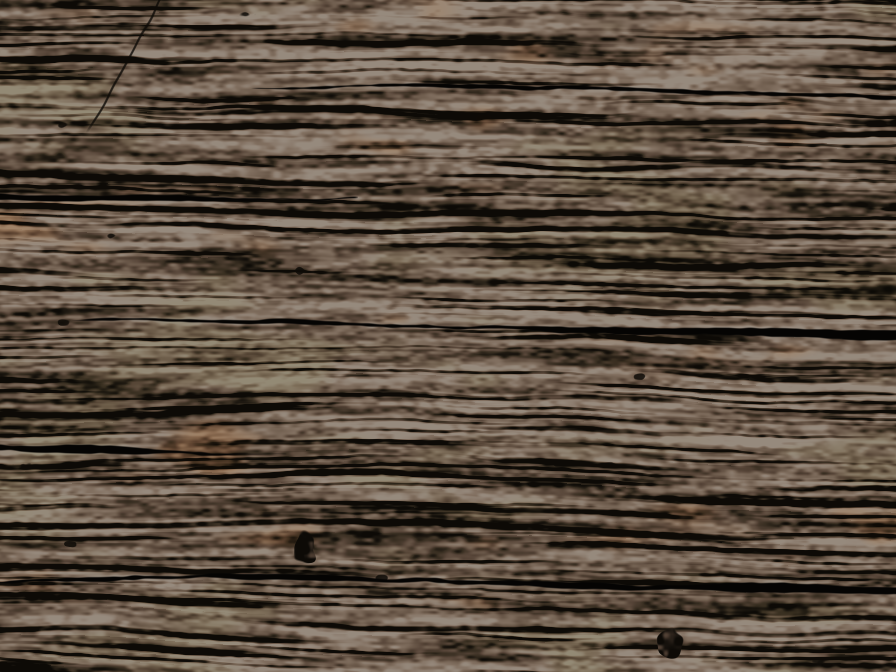
Give the GLSL for this texture, as a WebGL 1 fragment shader.

```glsl
precision highp float;
// Weathered, horizontally grained timber with long cracks, pits and small knots.

uniform vec2 u_resolution;

// Wood tones, dark to pale
const vec3 PITCH = vec3(0.05, 0.04, 0.025);
const vec3 UMBER = vec3(0.22, 0.18, 0.13);
const vec3 BROWN = vec3(0.34, 0.27, 0.22);
const vec3 TAUPE = vec3(0.43, 0.36, 0.30);
const vec3 ASH   = vec3(0.51, 0.44, 0.38);
const vec3 PALE  = vec3(0.59, 0.54, 0.49);
const vec3 VOID  = vec3(0.02, 0.017, 0.013);
const vec3 RUST  = vec3(1.07, 0.96, 0.84);
const vec3 MOSS  = vec3(0.98, 1.0, 0.94);

// Cells per canvas height, along and across the grain
const vec2 FIBRE = vec2(3.5, 80.0);
const vec2 FINE  = vec2(10.0, 160.0);
const vec2 GRIT  = vec2(80.0, 200.0);
const vec2 FURROW = vec2(2.4, 42.0);
const vec2 CREASE = vec2(4.0, 76.0);
const vec2 BAND  = vec2(1.3, 15.0);
const vec2 PATCH = vec2(4.0, 11.0);

const float CRACK_WIDTH = 0.0068;
const float BRIGHTNESS = 0.28;
const float CONTRAST = 1.95;

float hash(vec2 p) {
  vec3 q = fract(p.xyx * 0.1031);
  q += dot(q, q.yzx + 33.33);
  return fract((q.x + q.y) * q.z);
}

// Smooth value noise from -1 to 1
float noise(vec2 p) {
  vec2 cell = floor(p);
  vec2 f = fract(p);
  f = f * f * (3.0 - 2.0 * f);
  float low = mix(hash(cell), hash(cell + vec2(1.0, 0.0)), f.x);
  float high = mix(hash(cell + vec2(0.0, 1.0)), hash(cell + 1.0), f.x);
  return 2.0 * mix(low, high, f.y) - 1.0;
}

// One row of noise, slid by a random amount so that rows do not line up
float strand(float x, float row) {
  x += 23.0 * hash(vec2(row, 11.0));
  float f = fract(x);
  return mix(hash(vec2(floor(x), row)), hash(vec2(floor(x) + 1.0, row)), f * f * (3.0 - 2.0 * f));
}

float strands(vec2 p) {
  float row = floor(p.y);
  float f = smoothstep(0.0, 1.0, p.y - row);
  return 2.0 * mix(strand(p.x, row), strand(p.x, row + 1.0), f) - 1.0;
}

float patches(vec2 p) {
  return 0.6 * noise(p) + 0.4 * noise(p * 2.3 + 17.0) + 0.3 * noise(p * 5.1 + 41.0);
}

// Stops sit at the middle of each tone's share of the area
vec3 woodTone(float t) {
  vec3 c = mix(PITCH, UMBER, clamp((t - 0.05) / 0.14, 0.0, 1.0));
  c = mix(c, BROWN, clamp((t - 0.19) / 0.205, 0.0, 1.0));
  c = mix(c, TAUPE, clamp((t - 0.395) / 0.22, 0.0, 1.0));
  c = mix(c, ASH, clamp((t - 0.615) / 0.195, 0.0, 1.0));
  return mix(c, PALE, clamp((t - 0.81) / 0.14, 0.0, 1.0));
}

// Long thin grooves, one per row, that swell and fade, each with a lit lower lip
float grooves(vec2 p) {
  float row = floor(p.y);
  float depth = smoothstep(0.42, 0.85, strand(p.x, row + 300.0));
  float wander = 0.4 * strand(p.x * 2.0, row + 700.0) + 0.1 * strand(p.x * 11.0, row + 900.0);
  float offset = fract(p.y) - 0.25 - wander;
  float width = 0.12 + 0.13 * depth;
  float groove = 1.0 - smoothstep(0.3 * width, width, abs(offset));
  float lip = 1.0 - smoothstep(0.0, width, abs(offset + 1.7 * width));
  return depth * (groove - 0.25 * lip);
}

// Long tapered cracks, entering by turns from the right and left edge
float cracks(vec2 p, float aspect, float pixel) {
  float cover = 0.0;
  for (int i = 0; i < 5; i++) {
    float k = float(i);
    float fromLeft = mod(k, 2.0);
    float reach = mix(1.12 - 0.1 * k, 0.28 + 0.04 * k, fromLeft) * aspect;
    float inward = mix(aspect - p.x, p.x, fromLeft);
    float taper = sqrt(clamp((reach - inward) / reach, 0.0, 1.0));
    float centre = 0.142 + 0.19 * k - 0.025 * step(3.5, k) - 0.016 * p.x;
    centre += 0.007 * noise(vec2(p.x * 3.0, k * 9.0)) + 0.002 * noise(vec2(p.x * 19.0, k * 4.0));
    float width = CRACK_WIDTH * taper * (0.75 + 0.4 * noise(vec2(p.x * 7.0, k * 3.0 + 50.0)));
    width = width * (1.25 - 0.13 * k) + 0.0008 * noise(vec2(p.x * 60.0, k));
    float edge = 1.0 - smoothstep(-pixel, pixel, abs(p.y - centre) - width);
    cover = max(cover, edge * smoothstep(0.0, 0.12, taper));
  }
  return cover;
}

// Sparse, ragged dark pits, one candidate per cell
float pits(vec2 p) {
  vec2 q = p * vec2(15.0, 24.0);
  vec2 cell = floor(q);
  vec2 centre = 0.3 + 0.4 * vec2(hash(cell + 3.0), hash(cell + 71.0));
  float reach = length((fract(q) - centre) * vec2(0.8, 1.2)) + 0.09 * noise(p * 110.0);
  return step(0.97, hash(cell + 29.0)) * (1.0 - smoothstep(0.06, 0.13, reach));
}

void main() {
  vec2 p = gl_FragCoord.xy / u_resolution.y;
  float aspect = u_resolution.x / u_resolution.y;
  float pixel = 1.0 / u_resolution.y;

  // Grain follows a gentle wander
  vec2 g = p;
  g.y += 0.012 * noise(p * vec2(1.6, 3.0)) + 0.003 * noise(p * vec2(7.0, 12.0)) + 0.015 * p.x;
  g.y += 0.0006 * noise(p * vec2(30.0, 40.0));

  // Layered tone, squashed to an even spread over the palette
  float tone = 1.05 * strands(g * FIBRE) + 0.95 * strands(g * FINE) + 0.7 * strands(g * GRIT);
  tone += 0.3 * patches(g * PATCH) + 0.3 * noise(g * BAND + 31.0);
  tone -= 2.2 * grooves(g * FURROW) + 1.8 * grooves(g * CREASE + 50.0);
  tone += BRIGHTNESS - 0.2 * smoothstep(0.45, 0.0, p.y);
  vec3 color = woodTone(1.0 / (1.0 + exp(-CONTRAST * tone)));

  // Faint rusty and mossy tints
  float tint = patches(p * vec2(3.0, 9.0) + 90.0);
  color *= mix(vec3(1.0), RUST, smoothstep(0.3, 0.75, tint));
  color *= mix(vec3(1.0), MOSS, smoothstep(0.1, 0.6, -tint));

  // Diagonal scratch near the upper left
  float across = abs(p.x - 0.13 - 0.55 * (p.y - 0.8) - 0.003 * noise(p * 25.0));
  color = mix(color, PITCH, 0.8 * smoothstep(0.8, 0.82, p.y) * (1.0 - smoothstep(0.0005, 0.003, across)));

  // Pits and open cracks
  color = mix(color, PITCH, 0.85 * pits(p));
  color = mix(color, VOID, cracks(p, aspect, pixel));

  // Rough knots standing on the surface
  for (int i = 0; i < 2; i++) {
    float k = float(i);
    vec2 d = p - vec2((0.34 + 0.41 * k) * aspect, 0.185 - 0.145 * k);
    float lump = length(d * vec2(1.15, 0.85)) + 0.009 * noise(p * 60.0);
    vec3 bark = mix(PITCH, BROWN, smoothstep(-0.1, 1.0, noise(p * 110.0) + 20.0 * d.y));
    color = mix(color, bark, 1.0 - smoothstep(0.02 - pixel, 0.02 + pixel, lump));
  }
  gl_FragColor = vec4(color, 1.0);
}
```
